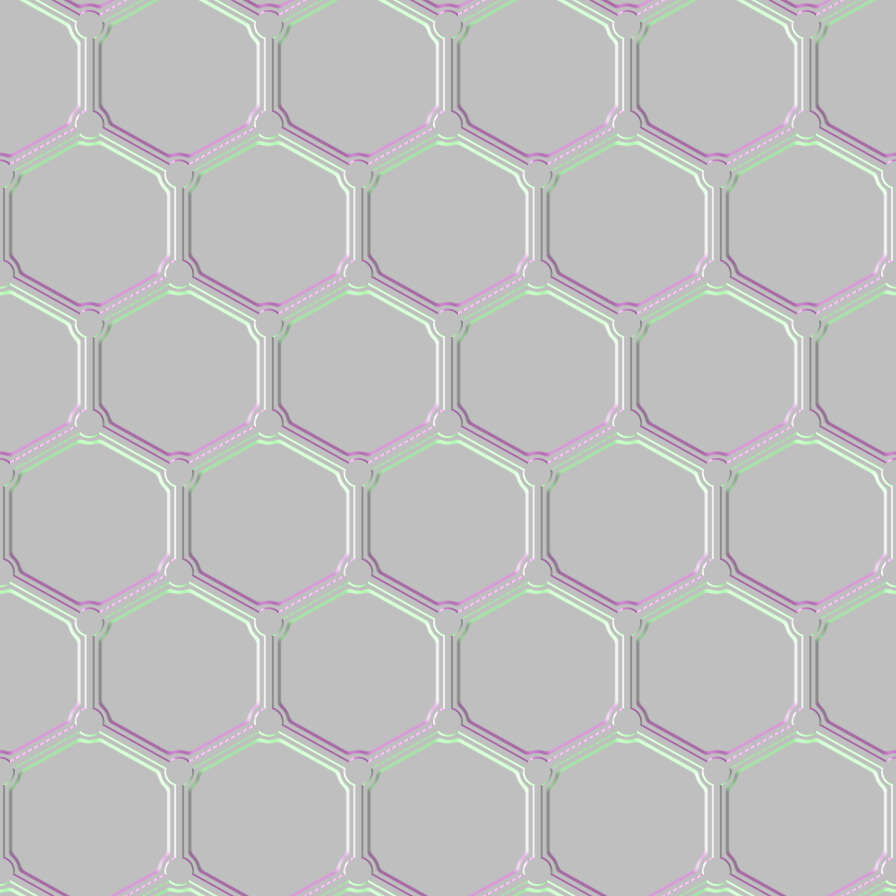
A three.js fragment shader for this texture map:

```glsl
// Seamless hexagon panel relief: double bevel lines around struts with round joints.
#define COLS 5.0            // hexagons across
#define ROW_PAIRS 3.0       // pairs of staggered rows upward
#define STRUT vec2(0.0045, 0.0118)  // half widths: inner, outer contour
#define JOINT vec2(0.0156, 0.0222)  // joint radii: inner, outer contour
#define LINE vec2(0.0021, 0.0035)   // line widths: inner, outer
#define SOFT vec2(0.0007, 0.0012)   // edge softness: inner, outer
#define FILLET 0.004        // rounding where outer strut meets joint
#define BASE 0.75           // flat grey
#define SIDE_LIGHT 0.20     // grey shift of sideways slopes
#define GREEN_LIGHT 0.275   // green shift of vertical slopes
#define DASHES 15.0         // dashes per rising strut

varying vec2 vUv;

const vec2 period = vec2(1.0 / COLS, 1.0 / ROW_PAIRS);
const vec2 topCorner = vec2(0.0, period.y / 3.0);
const vec2 sideCorner = vec2(period.x / 2.0, period.y / 6.0);

// Distance from a point in a cell to the hexagon border, positive inside
float borderDistance(vec2 q) {
  q = abs(q);
  vec2 slantNormal = normalize(sideCorner.yx);
  return min(sideCorner.x - q.x, dot(slantNormal, topCorner - q));
}

float smoothMin(float a, float b, float k) {
  float h = max(k - abs(a - b), 0.0) / k;
  return min(a, b) - 0.25 * h * h * k;
}

// Signed distance to struts joined with round joints
float frameDistance(vec2 q, float halfWidth, float radius, float fillet) {
  vec2 a = abs(q);
  float joint = min(length(a - topCorner), length(a - sideCorner)) - radius;
  return smoothMin(borderDistance(q) - halfWidth, joint, fillet);
}

// Offset from the center of the hexagon that holds p
vec2 cellOffset(vec2 p) {
  vec2 even = p - vec2(0.0, 0.75 * period.y);
  vec2 odd = p - vec2(0.5, 0.25) * period;
  even -= period * floor(even / period + 0.5);
  odd -= period * floor(odd / period + 0.5);
  return borderDistance(even) > borderDistance(odd) ? even : odd;
}

// Contour line: xy is the slope direction toward the frame, z the coverage
vec3 contour(vec2 q, float halfWidth, float radius, float fillet, float width, float soft) {
  vec2 e = vec2(0.0004, 0.0);
  float d = frameDistance(q, halfWidth, radius, fillet);
  vec2 grad = vec2(
    frameDistance(q + e.xy, halfWidth, radius, fillet) - frameDistance(q - e.xy, halfWidth, radius, fillet),
    frameDistance(q + e.yx, halfWidth, radius, fillet) - frameDistance(q - e.yx, halfWidth, radius, fillet));
  vec2 slope = -grad / max(length(grad), 1e-6);
  float cover = 1.0 - smoothstep(0.5 * width - soft, 0.5 * width + soft, abs(d));
  return vec3(slope, cover);
}

// Grey follows sideways slope, green against purple follows vertical slope
vec3 slopeTint(vec2 slope) {
  return vec3(SIDE_LIGHT * slope.x) + vec3(0.0, GREEN_LIGHT * slope.y, 0.0);
}

void main() {
  vec2 q = cellOffset(vUv);
  vec3 inner = contour(q, STRUT.x, JOINT.x, 0.0005, LINE.x, SOFT.x);
  vec3 outer = contour(q, STRUT.y, JOINT.y, FILLET, LINE.y, SOFT.y);

  // Broken inner lines on rising struts, with pale dashes on the upper side
  float rising = step(inner.x * inner.y, -0.3);
  float wave = abs(fract(vUv.x * COLS * 2.0 * DASHES) - 0.5);
  float dash = smoothstep(0.12, 0.28, wave);
  float strength = inner.z * mix(1.0, mix(0.45, 1.0, dash), rising);
  float pale = 0.15 * inner.z * rising * dash * step(inner.y, 0.0);

  vec3 color = vec3(BASE + pale);
  color += slopeTint(inner.xy) * strength;
  color += slopeTint(outer.xy) * outer.z;
  gl_FragColor = vec4(clamp(color, 0.0, 1.0), 1.0);
}
```
